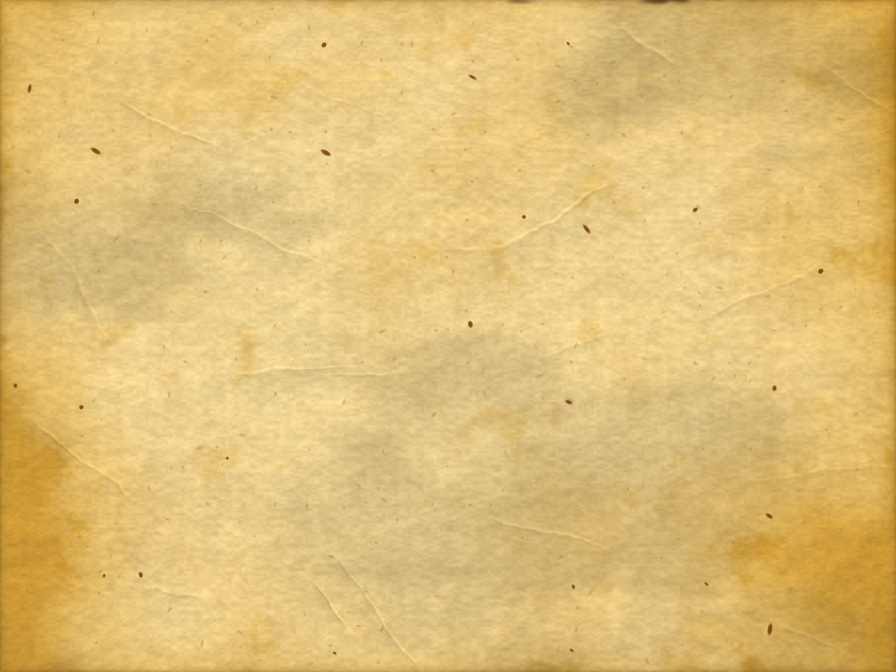
A Shadertoy shader for this texture:

```glsl
float hash(vec2 p) {
    return fract(sin(dot(p, vec2(127.1, 311.7))) * 43758.5453);
}

float noise(vec2 p) {
    vec2 i = floor(p), f = fract(p);
    f = f * f * (3.0 - 2.0 * f);
    return mix(mix(hash(i), hash(i + vec2(1, 0)), f.x),
               mix(hash(i + vec2(0, 1)), hash(i + vec2(1, 1)), f.x), f.y);
}

float fbm(vec2 p) {
    float sum = 0.0, amp = 0.5;
    for (int i = 0; i < 5; i++) {
        sum += amp * noise(p);
        p = mat2(1.6, 1.2, -1.2, 1.6) * p + 7.3;
        amp *= 0.5;
    }
    return sum;
}

// Folded noise: the zero crossings become sharp valleys
float wrinkleHeight(vec2 p) {
    p += 0.05 * fbm(p * 6.0);
    return abs(fbm(p * vec2(2.6, 3.8) + 4.0) - 0.48)
         + 0.5 * abs(fbm(p * vec2(5.0, 7.0) + 19.0) - 0.48);
}

// A lit ridge with a soft shadow on one side
float creases(vec2 p, float width) {
    float shade = 0.0;
    vec2 bent = p + 0.05 * vec2(fbm(p * 8.0), fbm(p * 8.0 + 31.0)) - 0.025;
    for (int i = 0; i < 20; i++) {
        vec2 cell = vec2(i % 5, i / 5);
        vec2 center = (cell + vec2(hash(cell + 3.1), hash(cell + 8.7))) * vec2(width / 5.0, 0.25);
        float angle = mix(-1.0, 0.6, hash(cell + 5.3));
        vec2 dir = vec2(cos(angle), sin(angle));
        vec2 d = bent - center;
        float along = dot(d, dir), across = dot(d, vec2(-dir.y, dir.x));
        float reach = mix(0.05, 0.15, hash(cell + 12.9));
        float fade = 1.0 - smoothstep(0.3, 1.0, abs(along) / reach);
        float strength = mix(0.25, 1.0, hash(cell + 17.0)) * fade;
        float ridge = 0.09 * exp(-pow(across / 0.0022, 2.0));
        float groove = 0.08 * exp(-pow((across + 0.004) / 0.0025, 2.0));
        float shadow = 0.055 * smoothstep(0.001, -0.003, across) * exp(-abs(across) / 0.035);
        shade += strength * (ridge - groove * noise(p * 30.0) - shadow);
    }
    return shade;
}

// Short dark flecks scattered over a jittered grid
float flecks(vec2 p, float scale, float chance, float size) {
    vec2 id = floor(p * scale);
    vec2 d = (fract(p * scale) - 0.25 - 0.5 * vec2(hash(id + 2.0), hash(id + 6.0))) / scale;
    float angle = 6.283 * hash(id + 9.0);
    d = mat2(cos(angle), -sin(angle), sin(angle), cos(angle)) * d;
    d.x *= mix(0.35, 1.0, hash(id + 14.0));
    float radius = size * mix(0.5, 1.0, hash(id + 21.0));
    float soft = 0.6 / iResolution.y + 0.0004;
    return step(hash(id + 33.0), chance) * (1.0 - smoothstep(radius - soft, radius + soft, length(d)));
}

float blot(vec2 p, vec2 center, vec2 size) {
    vec2 d = (p - center) / size;
    return exp(-dot(d, d));
}

void mainImage(out vec4 fragColor, in vec2 fragCoord) {
    vec2 p = fragCoord / iResolution.y;
    float width = iResolution.x / iResolution.y;
    float side = min(p.x, width - p.x);
    float edge = min(side, min(p.y, 1.0 - p.y));
    float mottle = fbm(p * 5.0 + 2.0);

    // Yellowing toward the borders, corners and old stains
    float stains = 0.75 * blot(p, vec2(0.0, 0.17), vec2(0.17, 0.22))
                 + 0.7 * blot(p, vec2(width, 0.1), vec2(0.34, 0.2))
                 + 0.35 * blot(p, vec2(0.36, 0.88), vec2(0.12, 0.1))
                 + 0.3 * blot(p, vec2(0.0, 1.0), vec2(0.2))
                 + 0.25 * blot(p, vec2(width, 0.9), vec2(0.2, 0.3));
    float age = 0.13 + 0.55 * (mottle - 0.46)
              + stains * (0.45 + 1.1 * mottle)
              + 0.28 * exp(-side / 0.09) + 0.3 * exp(-edge / 0.022);
    age += 0.25 * smoothstep(0.62, 0.78, fbm(p * 16.0 + 50.0));
    age = clamp(age, 0.0, 1.1);
    vec3 color = mix(vec3(0.94, 0.83, 0.575), vec3(0.90, 0.755, 0.44), smoothstep(0.0, 0.5, age));
    color = mix(color, vec3(0.80, 0.60, 0.21), smoothstep(0.4, 1.1, age));

    // Wrinkled surface lit from the upper left
    float relief = wrinkleHeight(p + vec2(-0.006, 0.008)) - wrinkleHeight(p);
    float light = 1.0 + clamp(relief * 0.8, -0.05, 0.04) + creases(p, width);
    light -= 0.10 * smoothstep(0.48, 0.68, fbm(p * vec2(3.0, 4.5) + 70.0));
    color *= light;

    // Horizontal paper grain
    float grain = 0.09 * (noise(p * vec2(85, 170)) - 0.5)
                + 0.08 * (noise(p * vec2(210, 290) + 40.0) - 0.5);
    color *= 1.0 + grain * vec3(0.75, 0.9, 1.25);

    // Fine fibers and rusty specks
    color = mix(color, vec3(0.66, 0.49, 0.22), 0.4 * flecks(p, 38.0, 0.16, 0.0022));
    color = mix(color, vec3(0.45, 0.22, 0.06), 0.85 * flecks(p + 5.0, 11.0, 0.1, 0.0034));

    // Worn rim with a few dark nicks along the top and bottom
    float rim = min(p.y, 1.0 - p.y);
    float nick = smoothstep(0.72, 0.92, noise(vec2(p.x * 13.0, floor(p.y * 2.0) * 9.0)));
    float bite = nick * (1.0 - smoothstep(0.002, 0.012, rim + 0.006 * noise(p * 60.0)));
    color = mix(color, vec3(0.36, 0.22, 0.08), 0.8 * bite);
    color *= 1.0 - 0.18 * exp(-edge / 0.004);

    fragColor = vec4(clamp(color, 0.0, 1.0), 1.0);
}
```
